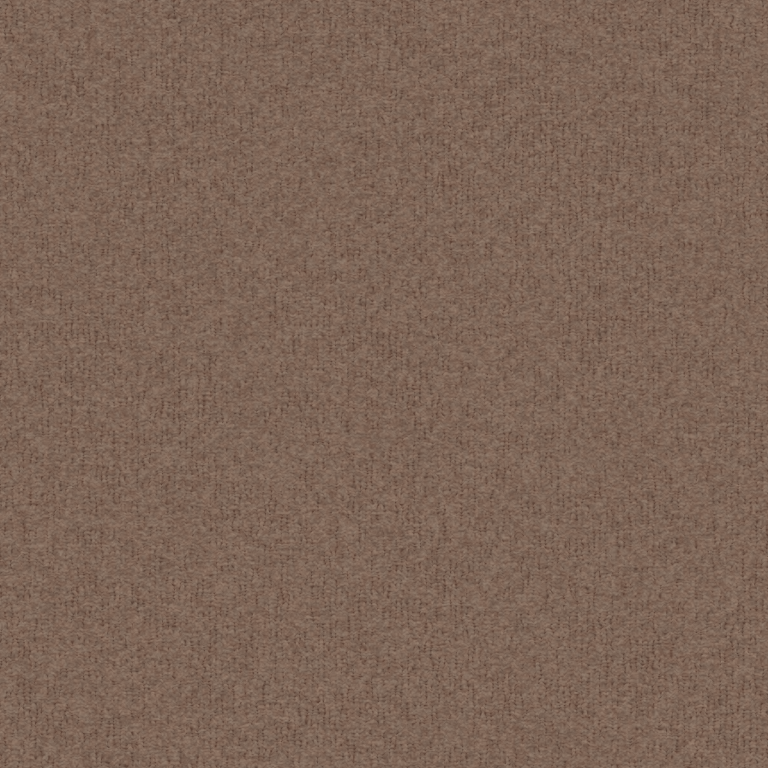
Write a three.js fragment shader that draws this texture.

```glsl
varying vec2 vUv;

const vec3 PIT_COLOR = vec3(0.395, 0.297, 0.247);
const vec3 YARN_COLOR = vec3(0.575, 0.485, 0.422);
const vec3 WARM_TINT = vec3(0.016, -0.006, -0.012);

const vec2 STITCHES = vec2(128.0, 190.0);   // columns and rows across the canvas
const vec2 FIBRE_SCALE = vec2(215.0, 310.0);
const vec2 GRAIN_SCALE = vec2(430.0, 470.0);
const vec2 WEAR_SCALE = vec2(150.0, 135.0);
const float PATCH_SCALE = 9.0;
const float TINT_SCALE = 150.0;

const float BASE_TONE = 0.635;
const float FIBRE_CONTRAST = 0.46;
const float GRAIN_CONTRAST = 0.40;
const float PATCH_CONTRAST = 0.06;
const float PATCH_WEAR = 0.35;
const float COLUMN_DEPTH = 0.26;
const float ROW_DEPTH = 0.17;
const float PIT_DEPTH = 0.36;
const float STITCH_SLANT = 0.9;
const vec2 STITCH_JITTER = vec2(0.6, 1.2);

float hash(vec2 p) {
  vec3 q = fract(vec3(p.xyx) * 0.1031);
  q += dot(q, q.yzx + 33.33);
  return fract((q.x + q.y) * q.z);
}

float noise(vec2 p) {
  vec2 cell = floor(p);
  vec2 f = fract(p);
  f = f * f * (3.0 - 2.0 * f);
  float low = mix(hash(cell), hash(cell + vec2(1.0, 0.0)), f.x);
  float high = mix(hash(cell + vec2(0.0, 1.0)), hash(cell + vec2(1.0, 1.0)), f.x);
  return mix(low, high, f.y);
}

float fractalNoise(vec2 p) {
  float sum = 0.0;
  float weight = 0.5;
  for (int i = 0; i < 3; i++) {
    sum += weight * noise(p);
    p = p * 2.03 + 17.0;
    weight *= 0.5;
  }
  return sum / 0.875;
}

// Distance from the middle of a repeat, turned into a soft seam
float seam(float x, float start) {
  return smoothstep(start, 0.5, abs(fract(x) - 0.5));
}

void main() {
  // Uneven stitch grid with slanted loops
  vec2 jitter = vec2(noise(vUv * 125.0 + 3.0), noise(vUv * 105.0 + 41.0)) - 0.5;
  vec2 stitch = vUv * STITCHES + jitter * STITCH_JITTER;
  float side = abs(fract(stitch.x) - 0.5);
  stitch.y += STITCH_SLANT * side;

  // Seams break up into short dashes
  float patchTone = fractalNoise(vUv * PATCH_SCALE + 5.0) - 0.5;
  float wear = noise(vUv * WEAR_SCALE + 23.0) + PATCH_WEAR * patchTone;
  wear = smoothstep(0.25, 0.85, wear);
  float columnSeam = seam(stitch.x, 0.2);
  float rowSeam = seam(stitch.y, 0.15);

  // Fibres lie mostly across the columns
  float fibre = noise(vUv * FIBRE_SCALE + jitter + 61.0) - 0.5;
  float grain = noise(vUv * GRAIN_SCALE + 97.0) - 0.5;

  float tone = BASE_TONE;
  tone += FIBRE_CONTRAST * fibre + GRAIN_CONTRAST * grain;
  tone += PATCH_CONTRAST * patchTone;
  tone -= COLUMN_DEPTH * columnSeam * wear;
  tone -= ROW_DEPTH * rowSeam;
  tone -= PIT_DEPTH * columnSeam * rowSeam * wear;

  // Warm and cool yarn
  vec3 color = mix(PIT_COLOR, YARN_COLOR, clamp(tone, -0.15, 1.1));
  color += WARM_TINT * (noise(vUv * TINT_SCALE + 131.0) - 0.5);

  gl_FragColor = vec4(color, 1.0);
}
```
